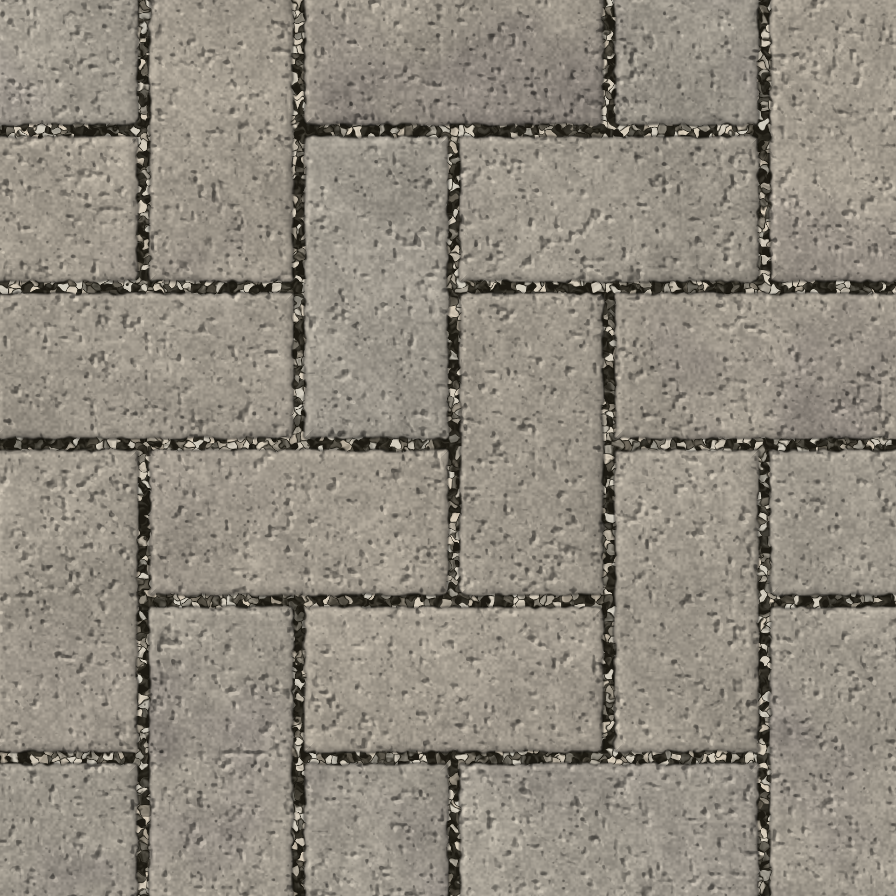
A Shadertoy shader for this texture:

```glsl
// Weathered concrete pavers in a stepped herringbone bond with gravel-filled joints.

const vec2 PITCH = vec2(0.1732, 0.1750);   // half-paver pitch, in canvas units
const vec2 ORIGIN = vec2(0.1602, 0.1458);  // a joint crossing, from the top left
const float JOINT_HALF = 0.040;            // in half-paver units
const vec3 STONE = vec3(0.618, 0.592, 0.546);
const vec3 GRAVEL_DARK = vec3(0.11, 0.10, 0.07);
const vec3 GRAVEL_PALE = vec3(0.84, 0.81, 0.75);

float hash(vec2 p) {
    vec3 q = fract(p.xyx * vec3(0.1031, 0.1030, 0.0973));
    q += dot(q, q.yzx + 33.33);
    return fract((q.x + q.y) * q.z);
}

vec2 hash2(vec2 p) {
    return vec2(hash(p), hash(p + 57.3));
}

float noise(vec2 p) {
    vec2 i = floor(p), f = fract(p);
    f = f * f * (3.0 - 2.0 * f);
    return mix(mix(hash(i), hash(i + vec2(1, 0)), f.x),
               mix(hash(i + vec2(0, 1)), hash(i + vec2(1, 1)), f.x), f.y);
}

// Layered noise; each octave is turned to hide the lattice.
float fbm(vec2 p) {
    float sum = 0.0, amp = 0.5;
    for (int i = 0; i < 4; i++) {
        sum += amp * noise(p);
        p = mat2(1.6, 1.2, -1.2, 1.6) * p + 17.1;
        amp *= 0.5;
    }
    return sum / 0.9375;
}

float roundedBox(vec2 p, vec2 halfSize, float radius) {
    vec2 d = abs(p) - halfSize + radius;
    return length(max(d, 0.0)) + min(max(d.x, d.y), 0.0) - radius;
}

// Finds the paver under p: returns its cell, and outputs position from centre and size.
vec2 findPaver(vec2 p, out vec2 local, out vec2 size) {
    vec2 cell = floor(p);
    float k = mod(cell.x - cell.y, 4.0);
    vec2 offset = vec2(k > 2.5 ? 1.0 : 0.0, k < 0.5 ? 1.0 : 0.0);
    size = k < 1.5 ? vec2(1, 2) : vec2(2, 1);
    local = fract(p) + offset - 0.5 * size;
    return cell - offset;
}

// Irregular chips with soft crevices and a broken, grainy tone.
vec3 gravel(vec2 p) {
    p += 0.9 * vec2(noise(p * 1.3), noise(p * 1.3 + 9.0));
    vec2 base = floor(p), id = base;
    float near = 9.0, next = 9.0;
    for (int y = -1; y <= 1; y++)
    for (int x = -1; x <= 1; x++) {
        vec2 c = base + vec2(x, y);
        float d = length(c + 0.1 + 0.8 * hash2(c) - p);
        if (d < near) { next = near; near = d; id = c; }
        else next = min(next, d);
    }
    float pale = smoothstep(0.22, 0.95, hash(id + 3.7));
    float body = smoothstep(-0.08, 0.32, next - near);
    float tone = pale * body + 0.30 * (noise(p * 2.3 + 4.0) - 0.40);
    vec3 tint = 1.0 + vec3(0.04, 0.0, -0.04) * (hash(id + 8.1) - 0.4);
    return mix(GRAVEL_DARK, GRAVEL_PALE * tint, clamp(tone, 0.0, 1.0));
}

// Small ragged pits, gathered in loose groups.
float pits(vec2 p) {
    float n = 0.52 * noise(p * 23.0) + 0.48 * noise(p.yx * 43.0 + 7.0);
    return smoothstep(0.60, 0.88, n + 0.16 * (noise(p * 6.0) - 0.5));
}

vec3 paverSurface(vec2 p, vec2 id) {
    vec2 q = p + 13.0 * hash2(id);
    float cloud = fbm(q * 1.6) - 0.5;
    float mottle = fbm(q * 7.0) - 0.5;
    float grain = 0.6 * noise(q * 59.0) + 0.4 * noise(q.yx * 33.0 + 5.0) - 0.5;
    float stain = smoothstep(0.50, 0.78, fbm(q * 1.1 + 40.0)) * hash(id + 21.0);
    float tone = 1.0 + 0.06 * (hash(id + 4.0) - 0.5);
    tone += 0.16 * cloud + 0.17 * mottle + 0.30 * grain - 0.15 * stain;
    // Pits are dark, with a lit rim on the lower right.
    tone += 0.20 * pits(q - 0.022) - 0.42 * pits(q);
    float warmth = hash(id + 11.0) - 0.5;
    vec3 tint = 1.0 + warmth * vec3(0.012, 0.0, -0.012) + stain * vec3(0.0, -0.008, 0.02);
    return STONE * tint * tone;
}

void mainImage(out vec4 fragColor, in vec2 fragCoord) {
    vec2 uv = fragCoord / iResolution.xy;
    vec2 p = (vec2(uv.x, 1.0 - uv.y) - ORIGIN) / PITCH;
    float pixel = 1.0 / (PITCH.y * iResolution.y);

    vec2 local, size;
    vec2 id = findPaver(p, local, size);
    vec2 halfSize = 0.5 * size - JOINT_HALF;
    float d = roundedBox(local, halfSize, 0.02);
    d += 0.022 * (noise(p * 21.0) - 0.5);

    // Stone, with bevels lit from the upper left and a soft dark rim.
    vec2 edge = abs(local) - halfSize;
    vec2 normal = edge.x > edge.y ? vec2(sign(local.x), 0) : vec2(0, sign(local.y));
    float bevel = smoothstep(-0.065, -0.015, d);
    vec3 stone = paverSurface(p, id);
    stone *= 1.0 - 0.10 * bevel * (normal.x + normal.y);
    stone *= 1.0 - 0.28 * smoothstep(-0.028, 0.008, d);

    // Gravel sinks into shadow beside the stone.
    vec3 joint = gravel(p * 21.0) * mix(0.60, 1.0, smoothstep(0.0, 0.018, d));

    float softness = 0.006 + 0.7 * pixel;
    float cover = smoothstep(-softness, softness, d);
    fragColor = vec4(clamp(mix(stone, joint, cover), 0.0, 1.0), 1.0);
}
```
